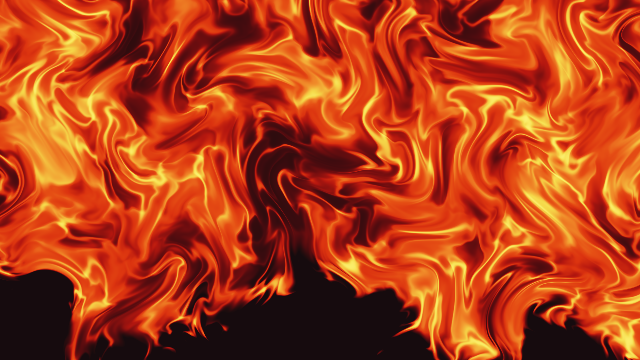
Write a Shadertoy shader that draws this texture.

```glsl
const float SWIRL_FREQ = 3.0;      // coarsest eddies per canvas height
const float SWIRL_STRENGTH = 0.2;
const float SWIRL_DECAY = 0.8;
const int SWIRL_STEPS = 4;
const vec2 FLAME_STRETCH = vec2(1.2, 0.85);
const float BILLOW_FREQ = 5.0;
const float BILLOW_GAIN = 2.1;
const float SHEET_FREQ = 6.5;
const float SHEET_GAIN = 1.25;
const float SHEET_MEAN = 0.84;
const float WISP_FREQ = 9.0;
const float WISP_WIDTH = 0.07;
const float WISP_GAIN = 1.2;
const float FRAY = 0.05;           // raggedness of the underside
const float EMBER_FLOOR = 0.07;    // lowest heat inside the fire

// Heat zones: centre, radius, strength
const int ZONES = 10;
const vec4 ZONE[ZONES] = vec4[](
    vec4(0.20, 0.64, 0.17, 0.9), vec4(0.88, 0.76, 0.11, 0.9),
    vec4(1.16, 0.70, 0.14, 0.6), vec4(1.62, 0.50, 0.20, 0.8),
    vec4(1.60, 0.19, 0.14, 0.7), vec4(1.33, 0.08, 0.05, 1.2),
    vec4(0.34, 0.90, 0.07, -1.8), vec4(1.08, 0.96, 0.06, -1.6),
    vec4(0.84, 0.44, 0.19, -1.6), vec4(0.42, 0.14, 0.18, -0.7));

// Colour ramp from smoke to white-hot yellow
const int STOPS = 8;
const float STOP[STOPS] = float[](0.03, 0.19, 0.31, 0.43, 0.64, 0.81, 0.95, 1.0);
const vec3 COLOUR[STOPS] = vec3[](
    vec3(0.085, 0.045, 0.055), vec3(0.42, 0.05, 0.06), vec3(0.71, 0.09, 0.06),
    vec3(0.86, 0.20, 0.06), vec3(0.90, 0.31, 0.08), vec3(0.94, 0.54, 0.16),
    vec3(0.96, 0.85, 0.29), vec3(0.99, 0.95, 0.45));

vec2 gradientAt(vec2 cell) {
    float angle = 6.28318 * fract(sin(dot(cell, vec2(127.1, 311.7))) * 43758.55);
    return vec2(cos(angle), sin(angle));
}

// Gradient noise: value in x, slope in yz
vec3 noiseSlope(vec2 p) {
    vec2 i = floor(p), f = p - i;
    vec2 u = f * f * f * (f * (f * 6.0 - 15.0) + 10.0);
    vec2 du = 30.0 * f * f * (f * (f - 2.0) + 1.0);
    vec2 ga = gradientAt(i), gb = gradientAt(i + vec2(1, 0));
    vec2 gc = gradientAt(i + vec2(0, 1)), gd = gradientAt(i + vec2(1, 1));
    float a = dot(ga, f);
    float b = dot(gb, f - vec2(1, 0));
    float c = dot(gc, f - vec2(0, 1));
    float d = dot(gd, f - vec2(1, 1));
    float value = mix(mix(a, b, u.x), mix(c, d, u.x), u.y);
    vec2 slope = mix(mix(ga, gb, u.x), mix(gc, gd, u.x), u.y)
               + du * (u.yx * (a - b - c + d) + vec2(b, c) - a);
    return vec3(value, slope);
}

float noise(vec2 p) { return noiseSlope(p).x; }

float fbm(vec2 p) {
    float sum = 0.0, gain = 1.0;
    for (int i = 0; i < 4; i++) {
        sum += gain * noise(p);
        p = mat2(1.6, 1.2, -1.2, 1.6) * p + 5.3;
        gain *= 0.5;
    }
    return sum;
}

// Carries a point along eddies of shrinking size
vec2 swirl(vec2 p) {
    float freq = SWIRL_FREQ, strength = SWIRL_STRENGTH;
    for (int i = 0; i < SWIRL_STEPS; i++) {
        vec2 slope = noiseSlope(p * freq + float(i) * 17.3).yz;
        p += strength / freq * vec2(slope.y, -slope.x);
        freq *= 1.9;
        strength *= SWIRL_DECAY;
    }
    return p;
}

// Flame sheet: firm on one side, fading on the other
float sheet(vec2 p) {
    float n = noise(p);
    return smoothstep(-0.12, 0.04, n) * exp(-5.0 * max(n, 0.0));
}

// Soft glowing thread
float wisp(vec2 p) {
    float n = noise(p) / WISP_WIDTH;
    return exp(-n * n);
}

// Height of the underside of the fire
float underside(float x) {
    float notch = 0.17 * (1.0 - smoothstep(0.12, 0.24, x));
    float d = (x - 0.80) / 0.2;
    return 0.04 + notch + 0.25 * exp(-d * d);
}

float zoneHeat(vec2 p) {
    float heat = 0.0;
    for (int i = 0; i < ZONES; i++) {
        vec2 d = (p - ZONE[i].xy) / ZONE[i].z;
        heat += ZONE[i].w * exp(-dot(d, d));
    }
    return heat;
}

vec3 fireColour(float heat) {
    vec3 colour = COLOUR[0];
    for (int i = 1; i < STOPS; i++)
        colour = mix(colour, COLOUR[i], clamp((heat - STOP[i - 1]) / (STOP[i] - STOP[i - 1]), 0.0, 1.0));
    return colour;
}

void mainImage(out vec4 fragColor, in vec2 fragCoord) {
    vec2 p = fragCoord / iResolution.y;
    vec2 flow = swirl(p);
    vec2 q = flow * FLAME_STRETCH;

    // Billows, two layers of sheets and thin wisps
    float billow = BILLOW_GAIN * fbm(q * BILLOW_FREQ + 3.7);
    float mask = smoothstep(-0.35, 0.2, noise(p * 5.0 + 21.0));
    float sheets = sheet(q * SHEET_FREQ + 9.1) * mix(1.0, 0.4, mask)
                 + sheet(q * SHEET_FREQ * 1.9 + 31.4) * mask;
    float threads = WISP_GAIN * mask * wisp(q * WISP_FREQ + 47.2);
    float glow = SHEET_GAIN * (sheets + threads) - SHEET_MEAN;
    float level = billow + glow + zoneHeat(mix(p, flow, 0.6));

    // Even out the heat, then cut away the dark below
    float heat = mix(EMBER_FLOOR, 1.0, 1.0 / (1.0 + exp(-1.7 * level)));
    float rise = flow.y - underside(flow.x) + FRAY * (billow + glow);
    heat *= smoothstep(-0.04, 0.06, rise);
    fragColor = vec4(fireColour(heat), 1.0);
}
```
